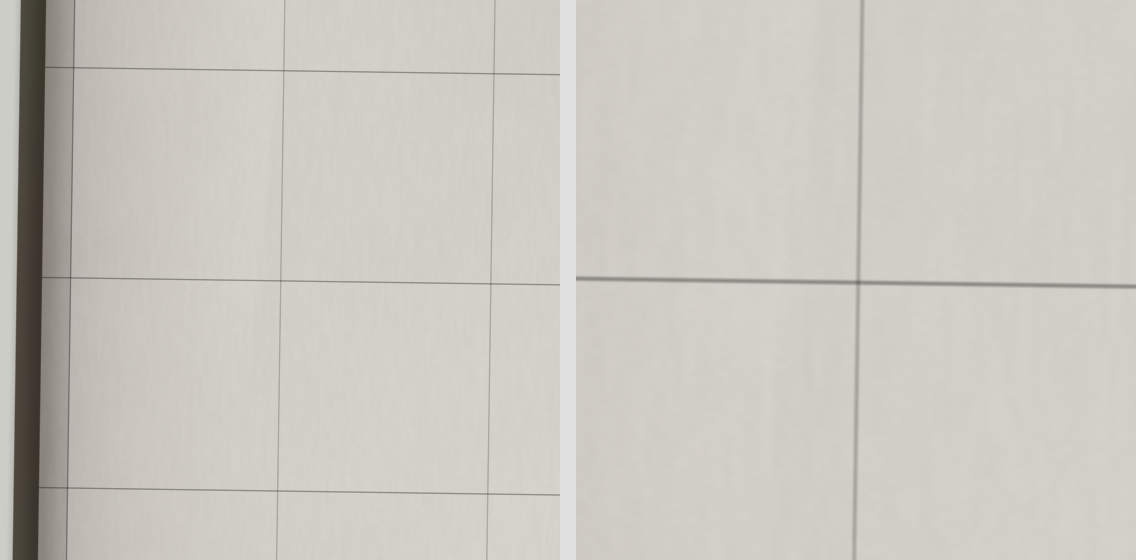
Left, the full canvas; right, a detail of the centre.
Give the GLSL for this pattern, as a three.js fragment shader.

```glsl
// A pale tiled wall seen slightly tilted, with a dark recess and a light jamb at its left.
// A sheared square grid gives the thin joints; soft gradients give the shade towards
// the recess, and value noise gives each tile its faint streaks and tone.

varying vec2 vUv;

// Layout, in canvas units
const vec2 TILT = vec2(-0.0147, 0.0143);
const vec2 GRID_ORIGIN = vec2(0.1187, 0.1303);
const float TILE_SIZE = 0.3753;
const float RECESS_LEFT = 0.0225;
const float RECESS_RIGHT = 0.0677;
const float EDGE_SOFTNESS = 0.0016;

// Joints
const float JOINT_RADIUS = 0.0024;
const float LEVEL_JOINT_DEPTH = 0.33;
const float UPRIGHT_JOINT_DEPTH = 0.20;
const float CORNER_JOINT_DEPTH = 0.14;

// Light and wear
const float SHADE_REACH = 0.13;
const float SHADOW_STEP = 0.013;
const float TILE_VARIATION = 0.005;
const float STREAK_AMOUNT = 0.012;
const float GRAIN_AMOUNT = 0.010;

// Colours
const vec3 WALL = vec3(0.825, 0.814, 0.785);
const vec3 WALL_SHADED = vec3(0.730, 0.710, 0.688);
const vec3 RETURN_DARK = vec3(0.540, 0.518, 0.490);
const vec3 RETURN_LIGHT = vec3(0.650, 0.628, 0.606);
const vec3 RECESS_LIGHT = vec3(0.305, 0.275, 0.240);
const vec3 RECESS_DARK = vec3(0.230, 0.202, 0.172);
const vec3 RECESS_OLIVE = vec3(-0.004, 0.012, 0.004);
const vec3 JAMB = vec3(0.800, 0.802, 0.780);
const vec3 JAMB_EDGE = vec3(0.735, 0.730, 0.705);

float hash(vec2 p) {
  return fract(sin(dot(p, vec2(127.1, 311.7))) * 43758.5453);
}

float noise(vec2 p) {
  vec2 cell = floor(p);
  vec2 f = fract(p);
  f = f * f * (3.0 - 2.0 * f);
  float low = mix(hash(cell), hash(cell + vec2(1.0, 0.0)), f.x);
  float high = mix(hash(cell + vec2(0.0, 1.0)), hash(cell + vec2(1.0, 1.0)), f.x);
  return mix(low, high, f.y);
}

float stepSoft(float edge, float x) {
  return smoothstep(edge - EDGE_SOFTNESS, edge + EDGE_SOFTNESS, x);
}

// Coverage of the joints: x for the upright ones, y for the level ones
vec2 joints(vec2 grid) {
  vec2 distanceToJoint = abs(fract(grid + 0.5) - 0.5) * TILE_SIZE;
  return 1.0 - smoothstep(vec2(0.0), vec2(JOINT_RADIUS), distanceToJoint);
}

// Tile faces, darker towards the recess
vec3 wallLight(vec2 p) {
  float fromCorner = p.x - GRID_ORIGIN.x;
  float open = 1.0 - exp(-max(fromCorner, 0.0) / SHADE_REACH);
  vec3 face = mix(WALL_SHADED, WALL, open);
  face += 0.02 * (0.5 - p.y) * smoothstep(0.5, 1.0, p.x);

  // Slanted edge of a faint cast shadow, fading downwards
  float shadowX = 0.408 + 0.088 * p.y;
  float shadow = smoothstep(-0.008, 0.008, p.x - shadowX);
  float glow = smoothstep(0.18, 0.0, shadowX - p.x);
  face += SHADOW_STEP * glow * (1.0 - shadow) * smoothstep(0.2, 0.5, p.y);

  float across = smoothstep(RECESS_RIGHT, GRID_ORIGIN.x, p.x);
  vec3 returnFace = mix(RETURN_DARK, RETURN_LIGHT, across);
  return mix(returnFace, face, stepSoft(GRID_ORIGIN.x, p.x));
}

// Fine woven streaks and grain
float wear(vec2 p) {
  float streak = noise(p * vec2(170.0, 35.0)) - 0.5;
  float grain = noise(p * 240.0) - 0.5;
  float cloud = noise(p * 9.0) - 0.5;
  return STREAK_AMOUNT * (streak + 0.6 * cloud) + GRAIN_AMOUNT * grain;
}

void main() {
  vec2 p = vUv + TILT * vUv.yx;
  vec2 grid = (p - GRID_ORIGIN) / TILE_SIZE;

  // Wall with joints
  vec3 color = wallLight(p) + wear(p);
  color += TILE_VARIATION * (hash(floor(grid) + 7.0) - 0.5);
  vec2 joint = joints(grid);
  float cornerJoint = 1.0 - step(0.5, grid.x);
  float uprightDepth = UPRIGHT_JOINT_DEPTH + CORNER_JOINT_DEPTH * cornerJoint;
  color *= 1.0 - uprightDepth * joint.x;
  color *= 1.0 - LEVEL_JOINT_DEPTH * joint.y;

  // Recess, browner at mid height
  float depth = smoothstep(RECESS_LEFT, RECESS_RIGHT, p.x);
  vec3 recess = mix(RECESS_LIGHT, RECESS_DARK, depth);
  recess += RECESS_OLIVE * smoothstep(0.1, 0.5, abs(p.y - 0.4));
  color = mix(recess, color, stepSoft(RECESS_RIGHT, p.x));

  // Jamb
  vec3 jamb = mix(JAMB, JAMB_EDGE, smoothstep(0.010, RECESS_LEFT, p.x));
  color = mix(jamb, color, stepSoft(RECESS_LEFT, p.x));

  gl_FragColor = vec4(color, 1.0);
}
```
